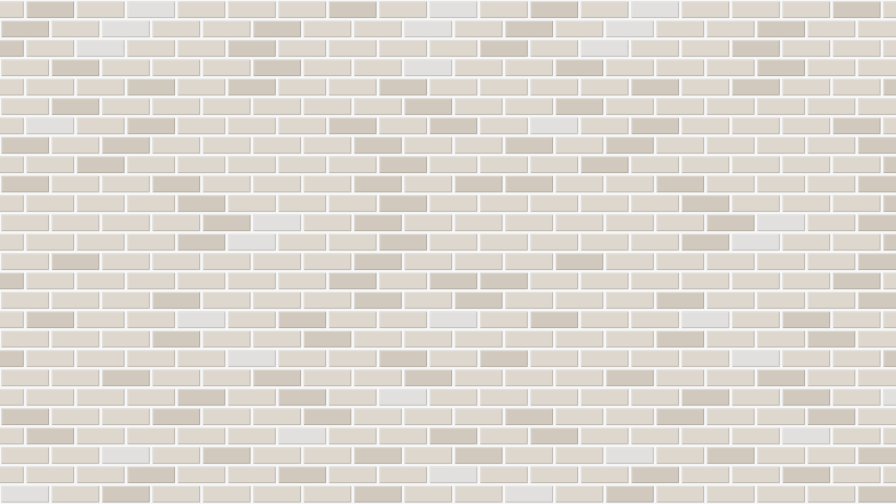
This texture is drawn by a Shadertoy shader. Its source:

```glsl
float hash(vec2 p) {
    vec3 q = fract(p.xyx * vec3(0.1031, 0.1030, 0.0973));
    q += dot(q, q.yzx + 33.33);
    return fract((q.x + q.y) * q.z);
}

// Each group of five bricks holds one dark brick, and at times a pale or second dark one
vec3 brickColor(vec2 id) {
    float column = mod(id.x, 10.0);
    vec2 group = vec2(floor(column / 5.0), id.y);
    float slot = mod(column, 5.0);
    float darkSlot = floor(5.0 * hash(group + 7.0));
    float extraSlot = mod(darkSlot + 2.0 + floor(2.0 * hash(group + 41.0)), 5.0);
    float chance = hash(group + 83.0);

    vec3 beige = vec3(0.87, 0.842, 0.805);
    vec3 dark = vec3(0.82, 0.79, 0.745);
    vec3 pale = vec3(0.888, 0.88, 0.872);
    if (slot == darkSlot) return dark;
    if (slot == extraSlot && chance < 0.3) return pale;
    if (slot == extraSlot && chance > 0.86) return dark;
    return beige;
}

float roundedBox(vec2 p, vec2 halfSize, float radius) {
    vec2 q = abs(p) - halfSize + radius;
    return length(max(q, 0.0)) + min(max(q.x, q.y), 0.0) - radius;
}

void mainImage(out vec4 fragColor, in vec2 fragCoord) {
    float pixel = 1.0 / iResolution.y;
    vec2 p = fragCoord * pixel;
    p.y = 1.0 - p.y;

    // Running bond: rows counted from the top, alternate rows shifted by half a brick
    vec2 cell = vec2(0.1, 1.0 / 26.0);
    vec2 grid = p / cell;
    grid.x += 0.5 * mod(floor(grid.y) + 1.0, 2.0);
    vec2 id = floor(grid);
    vec2 local = (fract(grid) - 0.5) * cell;
    vec2 halfSize = 0.5 * cell - 0.0032;
    float d = roundedBox(local, halfSize, 0.001);

    // Bevel: light on the top and left, shade on the bottom and right
    vec2 toLowerRight = halfSize - local;
    vec2 toUpperLeft = halfSize + local;
    float bevel = max(0.003, pixel);
    float shade = 1.0 - smoothstep(0.0, bevel, min(toLowerRight.x, toLowerRight.y));
    float light = 1.0 - smoothstep(0.0, bevel, min(toUpperLeft.x, toUpperLeft.y));
    vec3 brick = brickColor(id);
    brick = mix(brick, vec3(0.95), 0.35 * light);
    brick *= 1.0 - 0.16 * shade;

    // Mortar, softly shaded next to the bricks
    vec3 mortar = mix(vec3(0.89, 0.885, 0.88), vec3(0.967), smoothstep(0.0, 0.0022, d));

    vec3 color = mix(brick, mortar, smoothstep(-0.5 * pixel, 0.5 * pixel, d));
    fragColor = vec4(color, 1.0);
}
```
